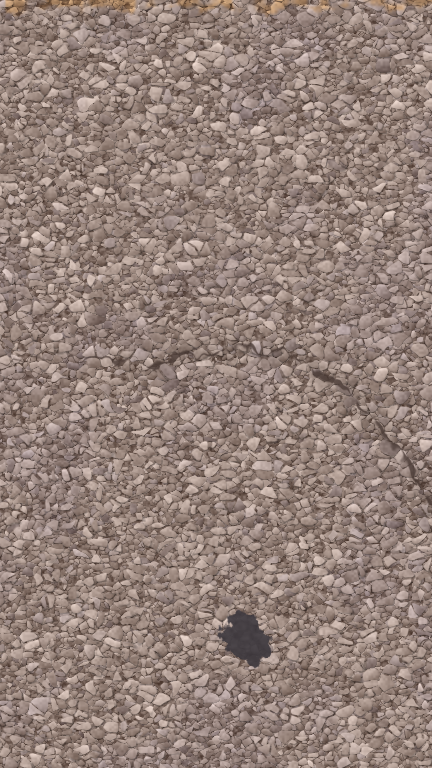
Reproduce this texture procedurally as a WebGL 2 fragment shader.

```glsl
#version 300 es
precision highp float;
// Weathered asphalt: gravel set in gritty binder, a ragged crack, a tar spot and a worn paint edge.

#define FINE_SCALE 94.0      // cells across the width, smallest chips
#define SCALE_STEP 0.66      // each further layer is coarser by this
#define STONE_TONE 0.600     // mean brightness of the smallest stones
#define TONE_SPREAD 0.23     // brightness range between stones
#define GAP_TONE 0.46        // binder between the stones
#define SHADOW 0.50          // darkening on the far side of a stone
#define STRETCH vec2(0.88, 1.12)
#define CRACK_WIDTH 0.0060
#define TAR_CENTER vec2(0.567, 0.298)
#define TAR_RADIUS 0.050
#define PAINT_DEPTH 0.028    // reach of the paint below the top edge
#define LIGHT_DIR vec2(-0.45, 0.89)

uniform vec2 u_resolution;
out vec4 outColor;

float hash(vec2 p) {
  return fract(sin(dot(p, vec2(127.1, 311.7))) * 43758.5453);
}

vec2 hash2(vec2 p) {
  return vec2(hash(p), hash(p + 57.3));
}

float noise(vec2 p) {
  vec2 i = floor(p), f = fract(p);
  f = f * f * (3.0 - 2.0 * f);
  return mix(mix(hash(i), hash(i + vec2(1, 0)), f.x),
             mix(hash(i + vec2(0, 1)), hash(i + vec2(1, 1)), f.x), f.y);
}

float fbm(vec2 p) {
  float sum = 0.0, amp = 0.5;
  for (int i = 0; i < 4; i++) {
    sum += amp * noise(p);
    p = p * 2.03 + 17.1;
    amp *= 0.5;
  }
  return sum / 0.9375;
}

// Cell id, offset from the cell seed, and distance to the border with blunted corners.
float cellBorder(vec2 p, out vec2 id, out vec2 offset) {
  vec2 base = floor(p), nearest = vec2(9.0);
  for (int y = -1; y <= 1; y++)
    for (int x = -1; x <= 1; x++) {
      vec2 cell = base + vec2(x, y);
      vec2 r = cell + hash2(cell) - p;
      if (dot(r, r) < dot(nearest, nearest)) { nearest = r; id = cell; }
    }
  float total = 0.0;
  for (int y = -2; y <= 2; y++)
    for (int x = -2; x <= 2; x++) {
      vec2 cell = id + vec2(x, y);
      vec2 r = cell + hash2(cell) - p, d = r - nearest;
      if (dot(d, d) > 1e-5)
        total += exp(-20.0 * dot(0.5 * (r + nearest), normalize(d)));
    }
  offset = -nearest;
  return -log(total) / 20.0;
}

// Warm grey ramp, with a share of duller stones.
vec3 stoneColor(float tone, float coolness) {
  vec3 warm = vec3(tone, tone - 0.078, tone - 0.116);
  vec3 cool = vec3(tone - 0.05, tone - 0.12, tone - 0.135);
  return mix(warm, cool, coolness);
}

// Lays one layer of stones over the colour below it.
vec3 addStones(vec3 below, vec2 p, float scale, float coverage, float layer) {
  float angle = layer * 1.1;
  mat2 turn = mat2(cos(angle), sin(angle), -sin(angle), cos(angle));
  vec2 warp = vec2(noise(p * scale * 0.9), noise(p * scale * 0.9 + 31.0)) - 0.5;
  vec2 q = turn * (p * scale * STRETCH + 0.6 * warp) + layer * 13.0;
  vec2 id, offset;
  float border = cellBorder(q, id, offset);
  float present = step(hash(id + 5.7), coverage);
  float gap = mix(0.02, 0.09 + 0.06 * layer, hash(id + 9.1));
  float soft = 0.5 * scale / u_resolution.x + 0.02;
  float body = smoothstep(gap - soft, gap + soft, border);

  // Facing the light, random facet tilt, and a tone of its own
  float light = dot(offset * turn, LIGHT_DIR);
  float tilt = dot(offset, hash2(id + 3.3) - 0.5);
  float tone = STONE_TONE + TONE_SPREAD * (hash(id + 21.4) - 0.5) + 0.042 * layer;
  tone += 0.14 * light + 0.20 * tilt;
  float cool = smoothstep(0.70, 1.0, hash(id + 14.2));

  // Shadow hugs the side of the stone turned from the light
  float shade = SHADOW * clamp(0.15 - light, 0.0, 0.55) * smoothstep(gap - 0.25, gap, border);
  below *= 1.0 - shade * present;
  return mix(below, stoneColor(tone, cool), body * present);
}

void main() {
  vec2 p = gl_FragCoord.xy / u_resolution.x;
  float top = u_resolution.y / u_resolution.x;
  float px = 1.0 / u_resolution.x;

  // Gritty binder and three sizes of gravel
  float grit = noise(p * 150.0) + 0.6 * noise(p * 250.0 + 9.0) - 0.8;
  vec3 color = stoneColor(GAP_TONE + 0.22 * grit, 0.1);
  float scale = FINE_SCALE;
  for (int i = 0; i < 3; i++) {
    float coverage = 0.78 - 0.14 * float(i);
    color = addStones(color, p, scale, coverage, float(i));
    scale *= SCALE_STEP;
  }
  color += 0.10 * (noise(p * 180.0 + 4.0) - 0.5);
  color *= mix(vec3(1.0), vec3(0.975, 0.975, 1.0), smoothstep(0.5, 0.7, fbm(p * 7.0 + 40.0)));

  // Crack: level on the left, bending down to the right
  float bend = max(p.x - 0.58, 0.0);
  float path = 0.965 - 1.95 * bend * bend - 0.02 * smoothstep(0.5, 0.3, p.x);
  path += 0.04 * (fbm(vec2(p.x * 26.0, 3.0)) - 0.5) + 0.022 * (noise(p * 55.0) - 0.5);
  float away = abs(p.y - path) / sqrt(1.0 + 15.2 * bend * bend);
  float width = CRACK_WIDTH * (2.4 * noise(p * 42.0 + 8.0) - 0.7) * smoothstep(0.08, 0.5, p.x);
  float crack = 1.0 - smoothstep(width - px, width + 2.0 * px, away);
  color *= 1.0 - 0.08 * exp(-away * away * 1500.0) * smoothstep(0.1, 0.4, p.x);
  color = mix(color, vec3(0.29, 0.23, 0.21), 0.8 * crack);

  // Tar spot with a ragged rim
  vec2 t = p - TAR_CENTER;
  float rim = length(t + 0.15 * t.yx) - TAR_RADIUS * (0.4 + 1.2 * fbm(p * 34.0));
  float tar = 1.0 - smoothstep(-1.5 * px, 1.5 * px, rim);
  color = mix(color, vec3(0.25, 0.23, 0.25) + 0.05 * (noise(p * 110.0) - 0.5), 0.94 * tar);

  // Worn ochre paint along the top
  float depth = top - p.y + 0.06 * (fbm(p * 24.0) - 0.5);
  float paint = 1.0 - smoothstep(PAINT_DEPTH * 0.3, PAINT_DEPTH, depth);
  color = mix(color, color * vec3(1.06, 0.95, 0.76), paint * smoothstep(0.3, 0.7, noise(p * 40.0)));

  outColor = vec4(clamp(color, 0.0, 1.0), 1.0);
}
```
